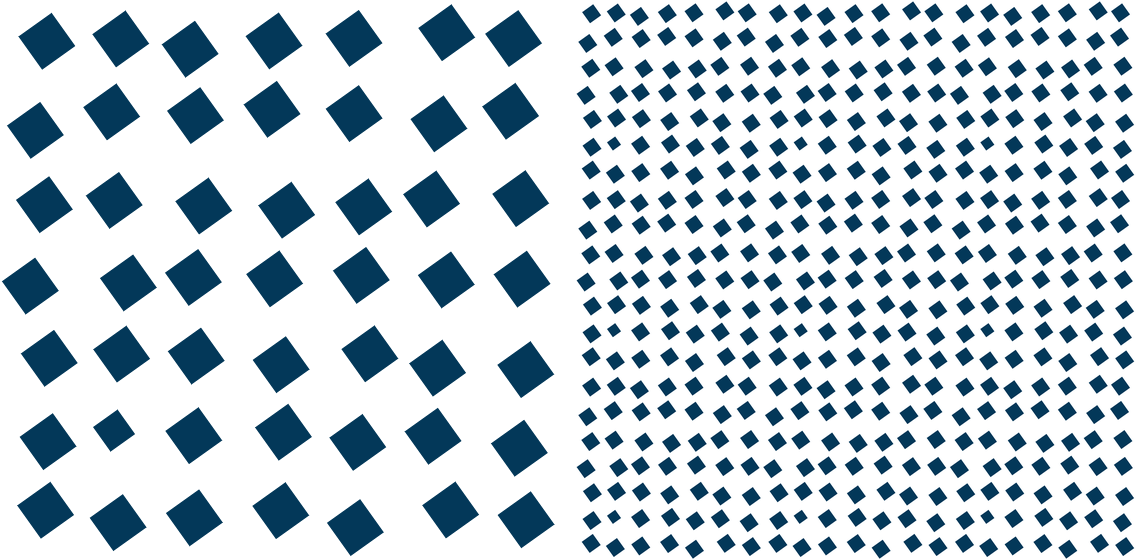
Left: one tile. Right: repeated 3 by 3.
A Shadertoy shader for this pattern:

```glsl
const float REPEATS = 7.0;
const float HALF_SIDE = 0.255;   // in cell units
const float TILT = 0.62;         // radians, counterclockwise
const float JITTER = 0.135;      // largest shift from the cell centre
const float SMALL_SCALE = 0.74;
const vec2 SMALL_CELL = vec2(1.0, 1.0);
const vec3 PAPER = vec3(1.0);
const vec3 NAVY = vec3(0.01, 0.22, 0.35);

vec2 hash22(vec2 p) {
    vec3 q = fract(p.xyx * vec3(0.1031, 0.1030, 0.0973));
    q += dot(q, q.yzx + 33.33);
    return fract((q.xx + q.yz) * q.zy);
}

vec2 rotate(vec2 p, float angle) {
    float c = cos(angle), s = sin(angle);
    return vec2(c * p.x + s * p.y, c * p.y - s * p.x);
}

float squareDistance(vec2 p, float halfSide) {
    vec2 d = abs(p) - halfSide;
    return length(max(d, 0.0)) + min(max(d.x, d.y), 0.0);
}

float tiltedSquare(vec2 local, vec2 cell) {
    vec2 shift = (2.0 * hash22(cell + 17.0) - 1.0) * JITTER;
    // One cell holds a smaller square
    float scale = all(equal(cell, SMALL_CELL)) ? SMALL_SCALE : 1.0;
    return squareDistance(rotate(local - shift, TILT), HALF_SIDE * scale);
}

void mainImage(out vec4 fragColor, in vec2 fragCoord) {
    vec2 grid = fragCoord / iResolution.xy * REPEATS;
    vec2 cell = mod(floor(grid), REPEATS);
    vec2 local = fract(grid) - 0.5;

    // Antialiased fill; each square stays inside its own cell
    float pixel = REPEATS / min(iResolution.x, iResolution.y);
    float d = tiltedSquare(local, cell);
    float fill = 1.0 - smoothstep(-0.6 * pixel, 0.6 * pixel, d);

    fragColor = vec4(mix(PAPER, NAVY, fill), 1.0);
}
```
